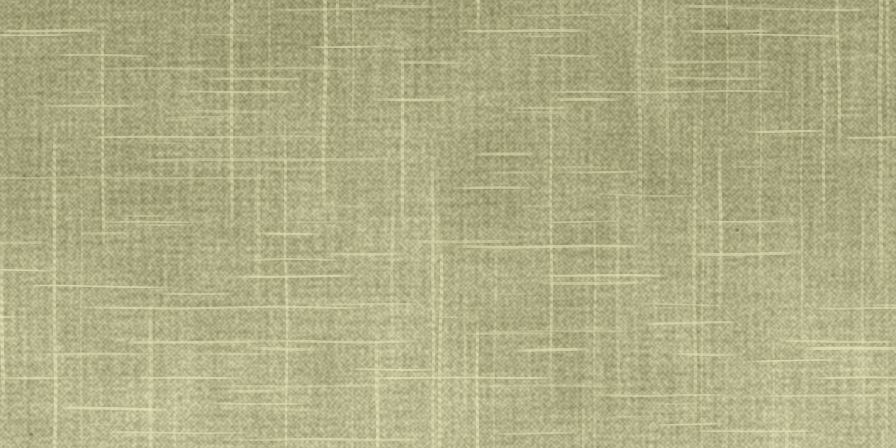
Give the GLSL for this texture, as a Shadertoy shader.

```glsl
#define CLOTH vec3(0.674, 0.672, 0.514)
#define SLUB_COLOR vec3(0.87, 0.86, 0.69)
#define NEP_COLOR vec3(0.45, 0.38, 0.27)
#define WEAVE_FREQ 92.0
#define WEAVE_DEPTH 0.03
#define GRAIN_DEPTH 0.12
#define STREAK_DEPTH 0.062
#define WEFT_ROWS 66.0
#define WARP_ROWS 34.0
#define SHADE_SLOPE 0.09
#define BLOTCH_DEPTH 0.06

const float TAU = 6.2831853;

float hash(vec2 p) {
    vec3 q = fract(vec3(p.xyx) * 0.1031);
    q += dot(q, q.yzx + 33.33);
    return fract((q.x + q.y) * q.z);
}

float cornerSlope(vec2 cell, vec2 offset) {
    float angle = TAU * hash(cell);
    return dot(vec2(cos(angle), sin(angle)), offset);
}

float gradientNoise(vec2 p) {
    vec2 i = floor(p), f = fract(p);
    vec2 u = f * f * f * (f * (f * 6.0 - 15.0) + 10.0);
    vec2 e = vec2(1.0, 0.0);
    float low = mix(cornerSlope(i, f), cornerSlope(i + e.xy, f - e.xy), u.x);
    float high = mix(cornerSlope(i + e.yx, f - e.yx), cornerSlope(i + e.xx, f - e.xx), u.x);
    return mix(low, high, u.y);
}

// Thick yarn stretches: one randomly placed thread per row, shown where noise is high
float slubs(vec2 p, float rows, float stretch, float threshold, float halfWidth, float seed) {
    float pixel = 1.0 / iResolution.y;
    float row = floor(p.y * rows);
    float cover = 0.0;
    for (int k = -1; k <= 1; k++) {
        float id = row + float(k) + seed;
        float center = (row + float(k) + 0.1 + 0.8 * hash(vec2(id, 3.0))) / rows;
        center += 0.006 * gradientNoise(vec2(p.x * 4.0, id * 7.31));
        float run = gradientNoise(vec2(p.x / stretch + 50.0 * hash(vec2(id, 8.0)), id * 5.37));
        float presence = smoothstep(threshold, threshold + 0.16, run);
        float width = halfWidth * (0.6 + 0.6 * hash(vec2(id, 5.0)));
        float line = 1.0 - smoothstep(width - 0.6 * pixel, width + 0.6 * pixel, abs(p.y - center));
        cover = max(cover, line * presence * (0.45 + 0.55 * hash(vec2(id, 12.0))));
    }
    return cover;
}

// Sparse dark flecks caught in the yarn
float neps(vec2 p) {
    vec2 cell = floor(p * 7.0);
    vec2 center = 0.2 + 0.6 * vec2(hash(cell + 21.0), hash(cell + 47.0));
    float d = length((fract(p * 7.0) - center) * vec2(0.8, 1.0));
    return step(0.965, hash(cell + 71.0)) * (1.0 - smoothstep(0.012, 0.04, d));
}

void mainImage(out vec4 fragColor, in vec2 fragCoord) {
    vec2 p = fragCoord / iResolution.y;

    // Interlaced threads with slightly uneven spacing
    vec2 wobble = vec2(gradientNoise(p * vec2(24.0, 9.0)),
                       gradientNoise(p * vec2(9.0, 24.0) + 40.0));
    vec2 phase = TAU * (p * WEAVE_FREQ + 0.6 * wobble);
    float weave = sin(phase.x) * sin(phase.y);
    float grain = gradientNoise(p * 118.0) + 0.4 * gradientNoise(p * 60.0 + 17.0);

    // Faint tone differences along single threads
    float streaks = gradientNoise(p * vec2(5.0, 95.0) + 11.0)
                  + gradientNoise(p * vec2(85.0, 3.0) + 73.0);

    // Soft light falling off toward the top, with broad uneven patches
    float blotch = gradientNoise(p * 1.9 + 5.0) + 0.6 * gradientNoise(p * 6.0 + 31.0);
    float shade = SHADE_SLOPE * (0.5 - p.y) + BLOTCH_DEPTH * blotch;

    vec3 color = CLOTH + shade + WEAVE_DEPTH * weave + STREAK_DEPTH * streaks;
    color += GRAIN_DEPTH * grain * vec3(1.0, 0.97, 0.92);

    // Long beaded warp slubs and shorter, brighter weft slubs
    float bead = 0.66 + 0.34 * sin(TAU * (p.y * 62.0 + p.x * 20.0));
    float warp = slubs(p.yx, WARP_ROWS, 0.75, 0.05, 0.0036, 200.0) * bead;
    float weft = slubs(p, WEFT_ROWS, 0.34, 0.15, 0.0028, 0.0);
    color = mix(color, SLUB_COLOR + 0.5 * shade, 0.9 * warp);
    color = mix(color, SLUB_COLOR + 0.5 * shade, 0.8 * weft);

    color = mix(color, NEP_COLOR, 0.65 * neps(p));
    fragColor = vec4(clamp(color, 0.0, 1.0), 1.0);
}
```
